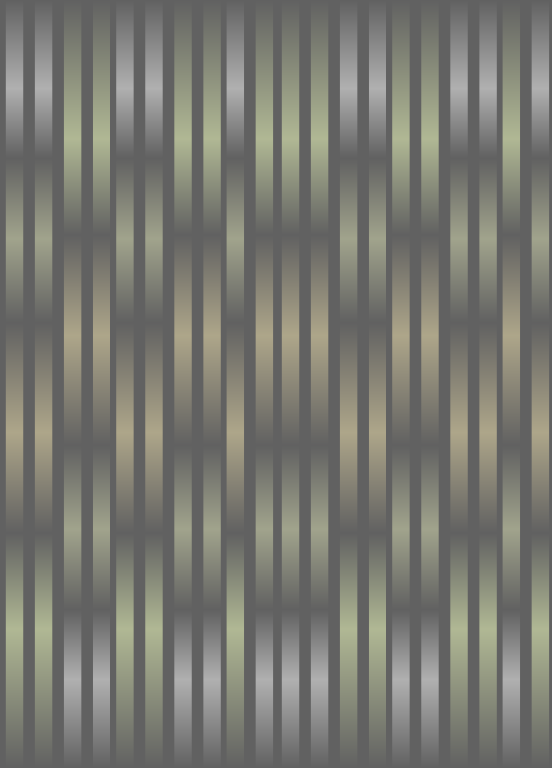
Reproduce this pattern procedurally as a WebGL 1 fragment shader.

```glsl
precision highp float;

uniform vec2 u_resolution;

const vec3 GROUND = vec3(0.38);

// Linear rise from start to peak, then linear fall to end
float ramp(float t, float start, float peak, float end) {
  return clamp(min((t - start) / (peak - start), (end - t) / (end - peak)), 0.0, 1.0);
}

// Four glows along a stripe, t runs from 0 to 1
vec3 stripeColor(float t) {
  vec3 c = GROUND;
  c += (vec3(0.69, 0.69, 0.69) - GROUND) * ramp(t, 0.0, 0.115, 0.206);
  c += (vec3(0.63, 0.64, 0.55) - GROUND) * ramp(t, 0.206, 0.311, 0.420);
  c += (vec3(0.68, 0.65, 0.54) - GROUND) * ramp(t, 0.420, 0.563, 0.694);
  c += (vec3(0.69, 0.72, 0.58) - GROUND) * ramp(t, 0.694, 0.819, 1.0);
  return c;
}

void main() {
  vec2 uv = gl_FragCoord.xy / u_resolution;

  // The width is 95 units: two halves, each of 19-unit groups of four stripes
  float x = uv.x * 95.0;
  float rightHalf = step(47.5, x);
  x -= 47.5 * rightHalf;
  float group = floor(x / 19.0);
  float inGroup = x - 19.0 * group;
  float slot = min(floor(inGroup / 5.0), 3.0);

  // Stripes are 3 units wide, with a narrower gap after each group
  float edge = abs(inGroup - 5.0 * slot - 2.5) - 1.5;
  float pixel = 95.0 / u_resolution.x;
  float stripe = clamp(0.5 - edge / pixel, 0.0, 1.0);

  // Pairs alternate direction; the last stripe of a half and the right half invert
  float index = 4.0 * group + slot;
  float flipped = max(step(1.5, slot), step(8.5, index));
  flipped = abs(flipped - rightHalf);
  float t = mix(1.0 - uv.y, uv.y, flipped);

  gl_FragColor = vec4(mix(GROUND, stripeColor(t), stripe), 1.0);
}
```
